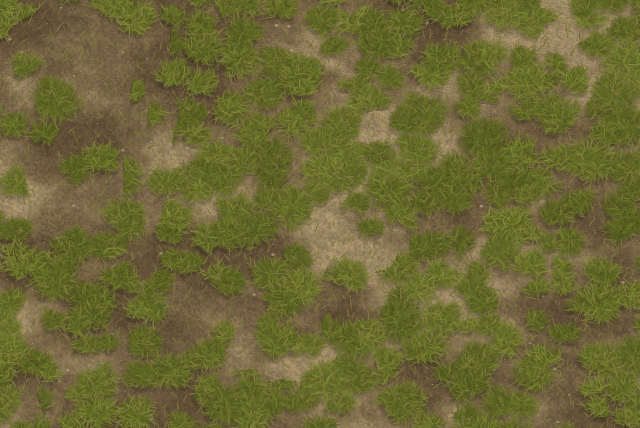
Write a Shadertoy shader that draws this texture.

```glsl
const vec3 SOIL_DARK = vec3(0.38, 0.31, 0.215);
const vec3 SOIL_MID = vec3(0.46, 0.385, 0.27);
const vec3 SOIL_PALE = vec3(0.61, 0.53, 0.39);
const vec3 GRASS_DARK = vec3(0.28, 0.30, 0.10);
const vec3 GRASS_MID = vec3(0.41, 0.45, 0.15);
const vec3 GRASS_LIGHT = vec3(0.58, 0.60, 0.27);
const vec3 STRAW = vec3(0.54, 0.49, 0.29);
const vec3 STONE = vec3(0.70, 0.66, 0.58);
const float TUFT_CELL = 0.07;
const float TUFT_SHARE = 0.80;
const float BLADE_CELL = 0.016;
const float BLADE_WIDTH = 0.0013;
const int BLADE_LAYERS = 7;
const float STRAY_BLADES = 0.05;

float hash(vec2 p) {
    return fract(sin(dot(p, vec2(127.1, 311.7))) * 43758.5);
}

vec2 hash2(vec2 p) {
    return vec2(hash(p), hash(p + 19.37));
}

float noise(vec2 p) {
    vec2 i = floor(p), f = fract(p);
    f = f * f * (3.0 - 2.0 * f);
    return mix(mix(hash(i), hash(i + vec2(1, 0)), f.x),
               mix(hash(i + vec2(0, 1)), hash(i + vec2(1, 1)), f.x), f.y);
}

float fbm(vec2 p) {
    float sum = 0.0, amp = 0.533;
    for (int i = 0; i < 4; i++) {
        sum += amp * noise(p);
        p = mat2(1.6, 1.2, -1.2, 1.6) * p + 7.3;
        amp *= 0.5;
    }
    return sum;
}

// Strongest tuft here: xy = offset from its centre, z = cover, w = tone
vec4 tuftAt(vec2 p) {
    vec2 q = p + 0.024 * (vec2(noise(p * 28.0), noise(p * 28.0 + 51.0)) - 0.5);
    vec2 base = floor(q / TUFT_CELL);
    float lush = TUFT_SHARE + 1.1 * (noise(p * 4.5 + 3.0) - 0.5) + 0.2 * (0.5 - p.y);
    vec4 best = vec4(0.0, 1.0, 0.0, 0.5);
    for (int y = -1; y <= 1; y++)
    for (int x = -1; x <= 1; x++) {
        vec2 id = base + vec2(x, y);
        if (hash(id + 5.7) > lush) continue;
        vec2 offset = q - (id + hash2(id)) * TUFT_CELL;
        float radius = mix(0.028, 0.06, hash(id + 31.1));
        float cover = 1.0 - length(offset * vec2(0.87, 1.1)) / radius;
        if (cover > best.z) best = vec4(offset, cover, hash(id + 77.3));
    }
    return best;
}

// Bare earth: soft dark and pale patches, grit and a few stones
vec3 soilColor(vec2 p, float px) {
    float patches = fbm(p * vec2(5.0, 7.5) + 11.0);
    vec3 col = mix(SOIL_DARK, SOIL_MID, smoothstep(0.30, 0.50, patches));
    col = mix(col, SOIL_PALE, smoothstep(0.48, 0.70, patches));
    float grit = 0.6 * noise(p * 290.0) + 0.4 * noise(p * 130.0 + 9.0) - 0.5;
    col *= 1.0 + 0.34 * grit + 0.2 * (fbm(p * 45.0) - 0.5);
    vec2 id = floor(p / 0.03);
    vec2 d = p - (id + 0.2 + 0.6 * hash2(id + 3.1)) * 0.03;
    float size = mix(0.001, 0.0035, pow(hash(id + 8.8), 3.0));
    float stone = clamp((size - length(d * vec2(0.8, 1.1))) / px + 0.5, 0.0, 1.0);
    return mix(col, STONE, stone * step(0.8, hash(id + 14.2)) * 0.7);
}

vec3 grassRamp(float t) {
    vec3 col = mix(GRASS_DARK, GRASS_MID, clamp(t * 2.0, 0.0, 1.0));
    return mix(col, GRASS_LIGHT, clamp(t * 2.0 - 1.0, 0.0, 1.0));
}

// Lay one sheet of blades, one per cell, over the given colour
vec3 addBlades(vec3 col, vec2 p, float layer, float px) {
    p += layer * vec2(0.0061, 0.0043);
    vec2 shift = layer * vec2(0.0061, 0.0043);
    vec2 base = floor(p / BLADE_CELL);
    for (int y = -1; y <= 1; y++)
    for (int x = -1; x <= 1; x++) {
        vec2 id = base + vec2(x, y);
        vec2 seed = id + layer * 37.0;
        vec2 middle = (id + hash2(seed)) * BLADE_CELL;
        vec2 d = p - middle;
        float halfLen = mix(0.007, 0.014, hash(seed + 4.4));
        if (dot(d, d) > pow(halfLen + 2.0 * px, 2.0)) continue;

        vec4 tuft = tuftAt(middle - shift);
        float chance = max(STRAY_BLADES, smoothstep(-0.02, 0.30, tuft.z));
        if (hash(seed + 9.1) > chance) continue;

        // Blades fan out from the tuft and lean a little upward
        vec2 fan = normalize(tuft.xy + vec2(0.0, 0.012) + 0.0001);
        float angle = atan(fan.y, fan.x) + 2.2 * (hash(seed + 2.6) - 0.5);
        vec2 dir = vec2(cos(angle), sin(angle));
        float along = dot(d, dir) / halfLen;
        float bend = 0.003 * (hash(seed + 6.2) - 0.5) * along * along;
        float across = abs(dot(d, vec2(-dir.y, dir.x)) - bend);
        float width = BLADE_WIDTH * (1.0 - 0.6 * max(along, 0.0));
        float alpha = clamp((width - across) / px + 0.5, 0.0, 1.0);
        alpha *= clamp((1.0 - abs(along)) * halfLen / px, 0.0, 1.0);

        float light = 0.05 + 0.42 * hash(seed + 12.5) + 0.05 * layer
                    + 0.14 * along + 0.3 * (tuft.w - 0.5);
        vec3 blade = grassRamp(light);
        float dry = 0.5 * (1.0 - smoothstep(0.0, 0.35, tuft.z));
        dry = max(dry, 0.8 * step(0.92, hash(seed + 21.0)));
        col = mix(col, mix(blade, STRAW, dry), alpha * 0.95);
    }
    return col;
}

void mainImage(out vec4 fragColor, in vec2 fragCoord) {
    float px = 1.0 / iResolution.y;
    vec2 p = fragCoord * px;
    vec3 col = soilColor(p, px);

    // Shade below the tufts, then the dim thatch inside them
    col *= 1.0 - 0.2 * smoothstep(0.0, 0.35, tuftAt(p + vec2(0.003, 0.009)).z);
    vec4 tuft = tuftAt(p);
    vec3 thatch = grassRamp(0.15 + 0.3 * noise(p * 190.0));
    col = mix(col, thatch, 0.75 * smoothstep(0.08, 0.45, tuft.z));

    for (int i = 0; i < BLADE_LAYERS; i++)
        col = addBlades(col, p, float(i), px);

    fragColor = vec4(clamp(col, 0.0, 1.0), 1.0);
}
```
